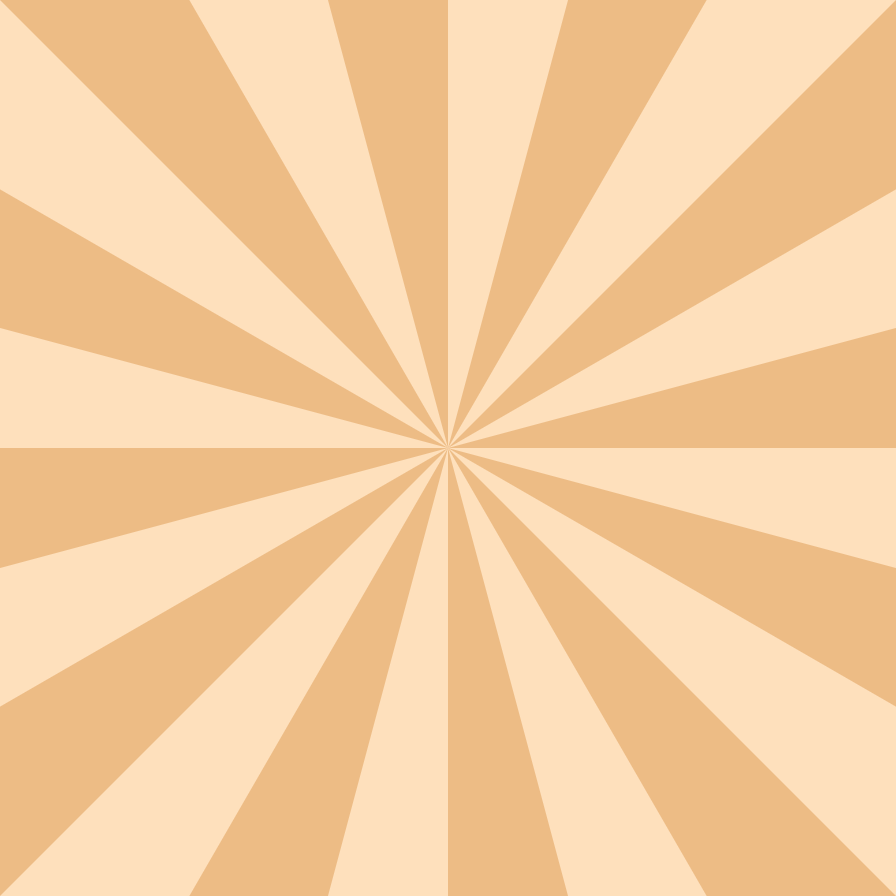
This background is drawn by a Shadertoy shader. Its source:

```glsl
// Sunburst of alternating cream and tan rays around the canvas centre.
// The polar angle is folded into a signed distance to the nearest ray edge,
// which is then blended over one pixel for smooth borders.

#define RAY_PAIRS 12.0
#define CENTER vec2(0.5, 0.5)
#define CREAM vec3(0.996, 0.878, 0.737)
#define TAN_SHADE vec3(0.929, 0.737, 0.522)

// Signed distance to the closest ray edge, positive inside tan rays.
float rayDistance(vec2 p) {
    float radius = length(p);
    if (radius < 1e-5) return 0.0;
    float angle = atan(p.y, p.x);
    float edgeAngle = asin(clamp(sin(angle * RAY_PAIRS), -1.0, 1.0)) / RAY_PAIRS;
    return radius * sin(edgeAngle);
}

void mainImage(out vec4 fragColor, in vec2 fragCoord) {
    // Centred coordinates, in units of the canvas height
    float pixel = 1.0 / iResolution.y;
    vec2 p = (fragCoord - CENTER * iResolution.xy) * pixel;

    // One-pixel coverage of the tan rays
    float coverage = clamp(rayDistance(p) / pixel + 0.5, 0.0, 1.0);
    fragColor = vec4(mix(CREAM, TAN_SHADE, coverage), 1.0);
}
```
